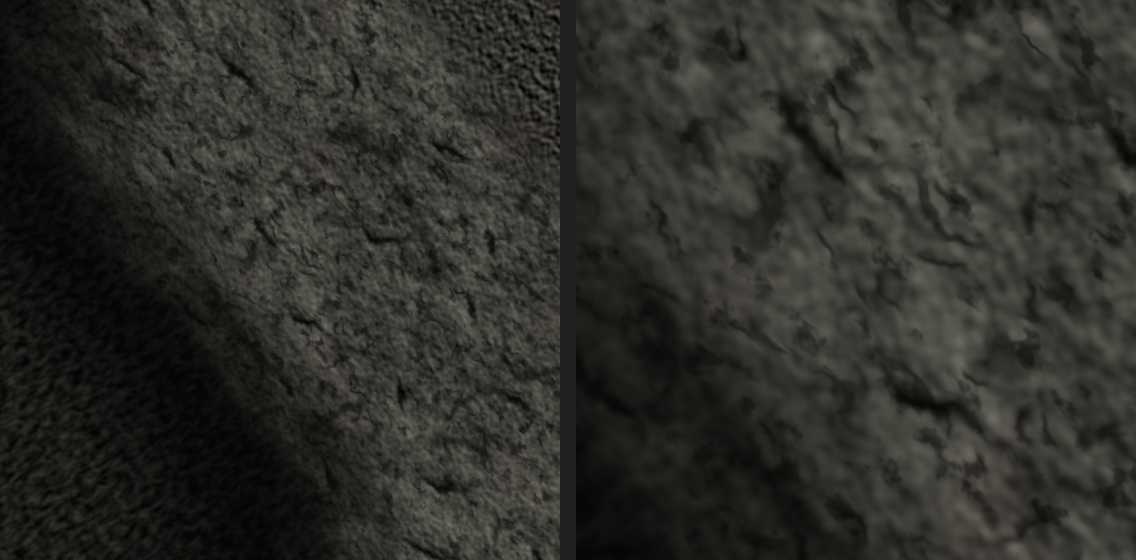
Left: the whole. Right: its middle third, enlarged.
Give the GLSL for this texture, as a Shadertoy shader.

```glsl
vec2 gradient(vec2 cell) {
    vec3 h = fract(cell.xyx * vec3(0.1031, 0.1030, 0.0973));
    h += dot(h, h.yzx + 33.33);
    float angle = 6.2832 * fract((h.x + h.y) * h.z);
    return vec2(cos(angle), sin(angle));
}

float noise(vec2 p) {
    vec2 i = floor(p), f = p - i;
    vec2 u = f * f * f * (f * (f * 6.0 - 15.0) + 10.0);
    vec2 e = vec2(1.0, 0.0);
    float low = mix(dot(gradient(i), f), dot(gradient(i + e), f - e), u.x);
    float high = mix(dot(gradient(i + e.yx), f - e.yx), dot(gradient(i + 1.0), f - 1.0), u.x);
    return mix(low, high, u.y);
}

float fbm(vec2 p) {
    float sum = 0.0, gain = 1.0;
    for (int i = 0; i < 4; i++) {
        sum += gain * noise(p);
        p = mat2(1.6, 1.2, -1.2, 1.6) * p + 7.3;
        gain *= 0.62;
    }
    return sum;
}

// Coordinates along and across the downhill diagonal
vec2 alongSlope(vec2 p) {
    return vec2(dot(p, vec2(0.62, -0.78)), dot(p, vec2(0.78, 0.62)));
}

float rockHeight(vec2 p) {
    return fbm(alongSlope(p) * vec2(11.0, 15.0) + 3.0);
}

// Soft creases that fade in and out
float fissures(vec2 p) {
    vec2 q = alongSlope(p);
    q += 0.012 * vec2(fbm(p * 20.0), fbm(p * 20.0 + 31.0));
    float dark = 0.0, scale = 4.0;
    for (int i = 0; i < 4; i++) {
        float offset = 17.0 * float(i);
        float line = abs(noise(q * scale * vec2(0.8, 1.7) + offset));
        float mask = smoothstep(0.0, 0.4, noise(p * scale * 1.4 + offset + 5.0));
        dark += mask * exp(-line * line * (420.0 - 115.0 * float(i)));
        scale *= 1.85;
    }
    return min(dark, 1.0);
}

// Scattered deep clefts, tapered at both ends: x is shadow, y is the lit lip
vec2 clefts(vec2 p) {
    vec2 result = vec2(0.0);
    vec2 wobble = 0.012 * vec2(fbm(p * 16.0 + 50.0), fbm(p * 16.0 + 80.0));
    for (int i = 0; i < 20; i++) {
        float n = float(i);
        vec2 seed = fract(n * vec2(0.7549, 0.5698) + 0.31);
        vec2 center = vec2(0.26 + 0.7 * seed.x + 0.2 * (0.5 - seed.y), seed.y);
        float angle = -0.95 + 0.5 * sin(n * 2.4);
        vec2 axis = vec2(cos(angle), sin(angle));
        vec2 d = p + wobble - center;
        float reach = 0.035 + 0.045 * fract(n * 0.618);
        float taper = 1.0 - smoothstep(0.1, 1.0, abs(dot(d, axis)) / reach);
        float across = dot(d, vec2(-axis.y, axis.x));
        float width = 0.0015 + 0.005 * taper;
        result.x = max(result.x, taper * exp(-across * across / (width * width)));
        float lip = (across + 0.011) / 0.007;
        result.y = max(result.y, taper * exp(-lip * lip));
    }
    return result;
}

// Short slanting grains of loose soil
float soilGrain(vec2 p) {
    vec2 q = vec2(dot(p, vec2(0.85, 0.53)), dot(p, vec2(-0.53, 0.85)));
    q += 0.008 * noise(p * 25.0);
    return noise(q * vec2(40.0, 70.0)) + 0.6 * noise(q * vec2(80.0, 120.0) + 9.0);
}

float pebbles(vec2 p) {
    vec2 q = alongSlope(p) + 0.006 * noise(p * 40.0);
    return noise(q * 62.0) + 0.7 * noise(p * 105.0 + 13.0);
}

void mainImage(out vec4 fragColor, in vec2 fragCoord) {
    vec2 p = fragCoord / iResolution.xy;
    vec2 q = alongSlope(p);
    vec2 toLight = vec2(0.0030, 0.0038);

    // Rock face: broad patches, raking relief, grit and pits
    float height = rockHeight(p);
    float relief = height - rockHeight(p + toLight);
    float patches = noise(p * 5.0 + 2.0) + 0.7 * noise(p * 11.0);
    float grit = noise(q * vec2(62.0, 85.0) + 4.0) + 0.8 * noise(p * 125.0);
    float pits = smoothstep(0.2, 0.7, -fbm(q * vec2(30.0, 42.0) + 60.0));
    float rock = 0.265 + 0.035 * height + 0.085 * patches + 0.27 * relief + 0.075 * grit;
    vec2 cleft = clefts(p);
    rock *= (1.0 - 0.45 * pits) * (1.0 - 0.5 * fissures(p));
    rock = (rock + 0.05 * cleft.y) * (1.0 - 0.8 * cleft.x);

    // Shadow edge sweeping from the upper left to the lower middle
    float edge = 0.06 + 0.5 * smoothstep(0.1, 1.0, 1.0 - p.y);
    float side = p.x - edge;
    float crease = 0.08 * noise(q * vec2(4.0, 16.0)) + 0.02 * height;
    float lit = smoothstep(-0.1, 0.28, side + crease);

    // Shaded soil, a little brighter away from the edge
    float soil = mix(0.036, 0.1, smoothstep(0.1, 0.42, -side));
    soil *= 1.0 + 1.3 * soilGrain(p) + 0.2 * height;
    float tone = mix(soil, rock, lit);

    // Pebbly ground in the upper right corner
    float corner = p.x + 0.8 * p.y - 1.6 + 0.03 * height;
    float gravelMask = smoothstep(-0.12, 0.0, corner);
    float gravelRelief = pebbles(p) - pebbles(p + 1.4 * toLight);
    float gravel = 0.18 + 0.15 * gravelRelief + 0.08 * pebbles(p);
    tone = mix(tone, gravel, gravelMask);

    // Warm grey tint with faint brown stains
    float stain = smoothstep(0.1, 0.5, noise(p * 6.0 + 41.0)) + smoothstep(0.1, 0.2, corner);
    vec3 tint = mix(vec3(1.0, 1.0, 0.91), vec3(1.06, 0.98, 0.9), 0.5 * clamp(stain, 0.0, 1.0));
    fragColor = vec4(clamp(tone, 0.02, 0.48) * tint, 1.0);
}
```
